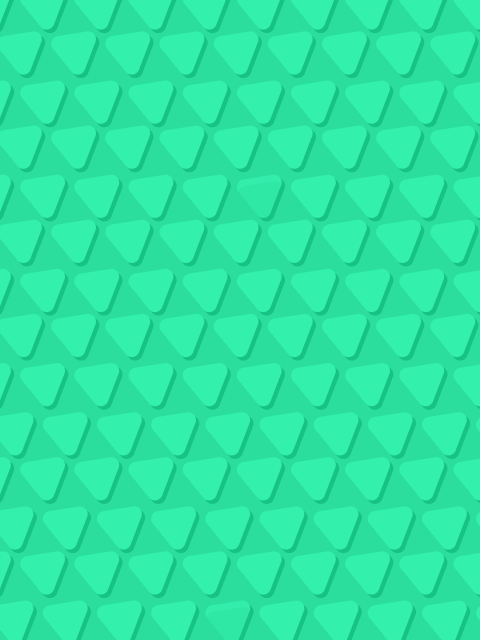
Write a Shadertoy shader that draws this pattern.

```glsl
const float COLUMNS = 8.862;              // tiles across the canvas width
const vec2 PITCH = vec2(1.0, 1.7385);     // each lattice holds every second row
const vec2 FIRST_CENTER = vec2(0.811, -0.091);
const vec2 SHADOW_OFFSET = vec2(0.062, -0.065);
const vec2 PRESS_OFFSET = vec2(0.02, -0.12);

const vec3 GROUND = vec3(0.17, 0.87, 0.62);
const vec3 FACE = vec3(0.20, 0.94, 0.68);
const vec3 SHADOW = vec3(0.09, 0.76, 0.53);
const vec3 PRESSED = vec3(0.185, 0.91, 0.65);

vec2 rotate(vec2 p, float angle) {
    float c = cos(angle), s = sin(angle);
    return vec2(c * p.x - s * p.y, s * p.x + c * p.y);
}

// Equilateral triangle, apex up, with rounded corners
float roundedTriangle(vec2 p, float halfSide, float radius) {
    const float k = sqrt(3.0);
    p.x = abs(p.x) - halfSide;
    p.y += halfSide / k;
    if (p.x + k * p.y > 0.0) p = vec2(p.x - k * p.y, -k * p.x - p.y) * 0.5;
    p.x -= clamp(p.x, -2.0 * halfSide, 0.0);
    return -length(p) * sign(p.y) - radius;
}

float tile(vec2 p) {
    return roundedTriangle(rotate(p, radians(51.0)), 0.273, 0.144);
}

float coverage(float dist, float pixel) {
    return clamp(0.5 - dist / pixel, 0.0, 1.0);
}

vec2 cellIndex(vec2 p) {
    return floor(p / PITCH + 0.5);
}

vec3 drawShadow(vec3 color, vec2 p, float pixel) {
    vec2 local = p - cellIndex(p) * PITCH;
    return mix(color, SHADOW, coverage(tile(local - SHADOW_OFFSET), pixel));
}

// One cell per lattice has a dimmed face with a bright upper rim
vec3 drawFace(vec3 color, vec2 p, vec2 pressedCell, float pixel) {
    vec2 cell = cellIndex(p);
    vec2 local = p - cell * PITCH;
    float isPressed = 1.0 - step(0.5, distance(cell, pressedCell));
    float inner = coverage(tile(local - PRESS_OFFSET), pixel);
    vec3 rim = mix(FACE, PRESSED, 0.3 * isPressed);
    vec3 face = mix(rim, PRESSED, inner * isPressed);
    return mix(color, face, coverage(tile(local), pixel));
}

void mainImage(out vec4 fragColor, in vec2 fragCoord) {
    float pixel = COLUMNS / iResolution.x;
    vec2 p = (fragCoord - vec2(0.0, iResolution.y)) * pixel - FIRST_CENTER;

    // The stagger of the in-between rows changes in the lower part
    float pairIndex = floor(-p.y / PITCH.y);
    vec2 stagger = pairIndex < 4.0 ? vec2(0.572, -0.831) : vec2(0.418, -0.908);
    vec2 between = p - stagger;

    vec3 color = GROUND;
    color = drawShadow(color, p, pixel);
    color = drawShadow(color, between, pixel);
    color = drawFace(color, p, vec2(4.0, -2.0), pixel);
    color = drawFace(color, between, vec2(3.0, -6.0), pixel);
    fragColor = vec4(color, 1.0);
}
```
